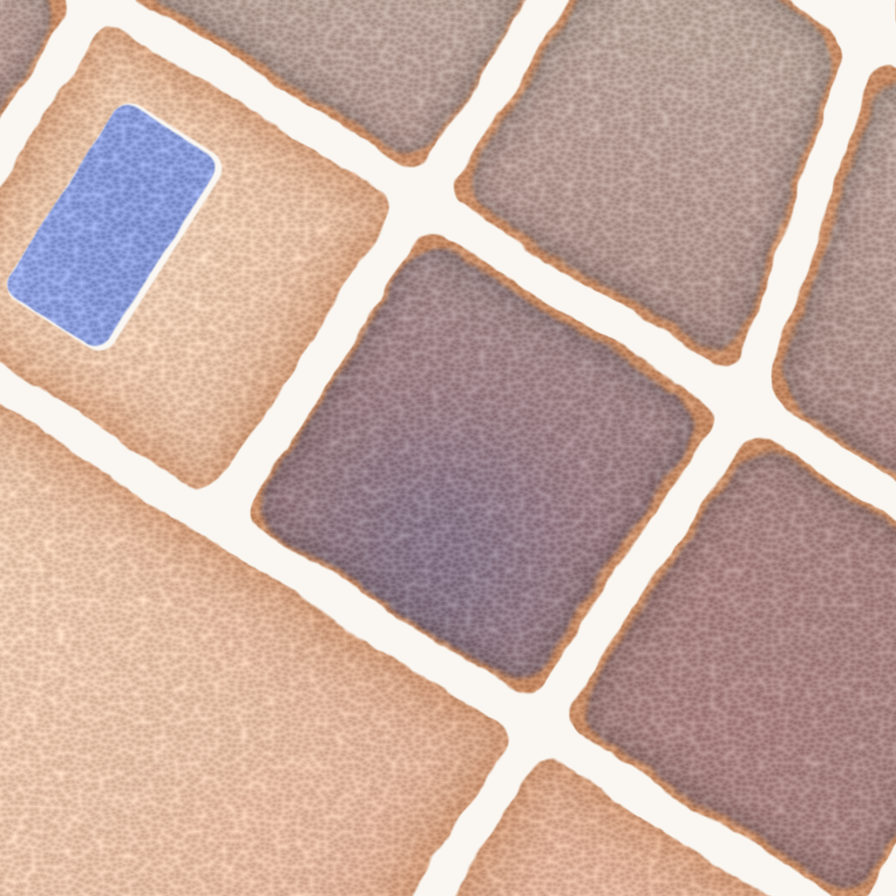
Write a Shadertoy shader that draws this texture.

```glsl
const vec2  CROSSING   = vec2(0.471, 0.777);  // a grid crossing on the canvas
const float CELL_SIZE  = 0.426;
const float TILT       = 0.568;               // grid rotation in radians
const float LINE_HALF  = 0.047;               // half line width, in cells
const float CORNER     = 0.06;
const float RAGGED     = 0.011;               // roughness of the painted edges
const float LEAN       = 0.25;                // slant of the upper right line
const float GRAIN_FREQ = 165.0;
const float GRAIN      = 0.17;
const vec2  PATCH_POS  = vec2(-0.65, 0.495);
const vec2  PATCH_HALF = vec2(0.155, 0.295);
const vec2  STAIN_POS  = vec2(0.53, 0.76);

const vec3 PAPER  = vec3(0.98, 0.97, 0.95);
const vec3 CREAM  = vec3(0.93, 0.81, 0.71);
const vec3 PEACH  = vec3(0.89, 0.72, 0.63);
const vec3 OCHRE  = vec3(0.79, 0.56, 0.41);
const vec3 TAUPE  = vec3(0.74, 0.66, 0.62);
const vec3 MAUVE  = vec3(0.67, 0.53, 0.52);
const vec3 VIOLET = vec3(0.50, 0.46, 0.57);
const vec3 BLUE   = vec3(0.55, 0.62, 0.86);

vec2 hash2(vec2 p) {
    return fract(sin(vec2(dot(p, vec2(127.1, 311.7)),
                          dot(p, vec2(269.5, 183.3)))) * 43758.5);
}

// Distance to the nearest scattered point
float cellular(vec2 p) {
    vec2 base = floor(p);
    float nearest = 4.0;
    for (int y = -1; y <= 1; y++)
    for (int x = -1; x <= 1; x++) {
        vec2 cell = base + vec2(x, y);
        vec2 d = cell + hash2(cell) - p;
        nearest = min(nearest, dot(d, d));
    }
    return sqrt(nearest);
}

// Layered sines, roughly -1 to 1
float waves(vec2 p) {
    float sum = 0.0, amp = 0.5;
    for (int i = 0; i < 4; i++) {
        sum += amp * sin(p.x + 1.7 * sin(p.y)) * cos(p.y * 0.9 + float(i));
        p = mat2(1.5, 1.1, -1.1, 1.5) * p + 2.3;
        amp *= 0.6;
    }
    return sum;
}

float roundBox(vec2 p, vec2 halfSize, float radius) {
    vec2 d = abs(p) - halfSize + radius;
    return length(max(d, 0.0)) + min(max(d.x, d.y), 0.0) - radius;
}

float cover(float d, float soft) {
    return 1.0 - smoothstep(-soft, soft, d);
}

void mainImage(out vec4 fragColor, in vec2 fragCoord) {
    vec2 uv = fragCoord / iResolution.xy;
    float soft = 1.0 / (iResolution.y * CELL_SIZE) + 0.002;

    // Rotated grid: x runs right and down, y runs left and down
    float c = cos(TILT), s = sin(TILT);
    vec2 d = (uv - CROSSING) / CELL_SIZE;
    vec2 grid = vec2(c * d.x - s * d.y, -s * d.x - c * d.y);
    vec2 q = grid;
    q.x += LEAN * max(-q.y, 0.0) * smoothstep(0.1, 0.7, q.x);
    q += 0.012 * vec2(waves(grid * 4.0), waves(grid.yx * 4.0 + 5.0));

    // Cell bounds; the lower left cells join into one
    vec2 id = floor(q), lo = id, hi = id + 1.0;
    if (id.y >= 1.0 && id.x < 1.0) {
        lo = vec2(-4.0, 1.0);
        hi = vec2(1.0, 5.0);
    }
    vec2 local = q - 0.5 * (lo + hi), halfSize = 0.5 * (hi - lo) - LINE_HALF;
    bool warm = id.y >= 1.0 || id == vec2(-1.0, 0.0);
    float ragged = RAGGED * waves(grid * 15.0);
    float edge = roundBox(local, halfSize, CORNER) + ragged;

    // Paper grain and cloudy pigment
    float fine = cellular(uv * GRAIN_FREQ * vec2(0.8, 1.1)) - 0.48;
    float coarse = cellular(uv * 55.0) - 0.48;
    float cloud = waves(grid * 3.0 + 1.0);
    float grain = GRAIN * (fine + 0.35 * coarse);

    // Warm wash, deeper towards the rim
    vec3 wash = mix(CREAM, PEACH, smoothstep(-0.9, 1.3, q.x + 0.3 * cloud));
    wash = mix(wash, OCHRE, 0.75 * exp(min(edge, 0.0) * 11.0));

    // Cool glaze over an ochre rim, shifted a little in each cell
    if (!warm) {
        vec2 shift = 0.022 * (hash2(id + 3.0) - 0.5);
        float glazeEdge = roundBox(local - shift, halfSize - 0.018, 0.10)
                        + 1.3 * ragged;
        float depth = smoothstep(-0.75, 0.9, q.y + 0.35 * q.x);
        vec3 glaze = mix(TAUPE, MAUVE, depth + 0.15 * cloud);
        if (id == vec2(0.0)) {
            vec2 toStain = q - STAIN_POS;
            glaze = mix(glaze, VIOLET, 0.2 + 0.5 * exp(-9.0 * dot(toStain, toStain)));
        }
        glaze *= 1.0 - 0.2 * exp(min(glazeEdge, 0.0) * 28.0);
        wash = mix(OCHRE, glaze, cover(glazeEdge, soft + 0.008));
    }
    wash += grain * vec3(0.9, 1.0, 1.0) + 0.015 * cloud;
    vec3 color = mix(PAPER, wash, cover(edge, soft));

    // Blue patch with an uneven pale outline
    vec2 fromPatch = grid - PATCH_POS;
    float patchEdge = roundBox(fromPatch, PATCH_HALF, 0.045) + 0.4 * ragged;
    float halo = roundBox(fromPatch - vec2(0.009, -0.002), PATCH_HALF + 0.008, 0.05);
    color = mix(color, PAPER, cover(halo, soft));
    color = mix(color, BLUE + 1.1 * grain + 0.03 * cloud, cover(patchEdge, soft));

    fragColor = vec4(clamp(color, 0.0, 1.0), 1.0);
}
```
